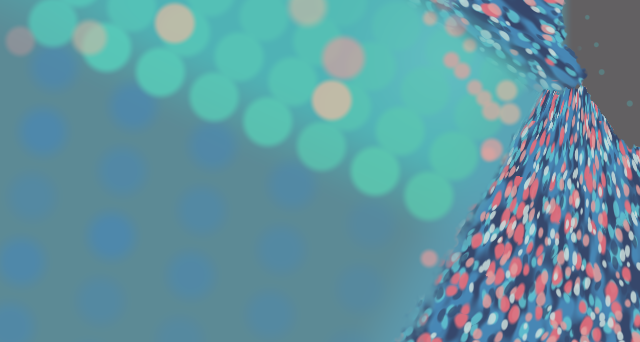
Reproduce this background procedurally as a WebGL 1 fragment shader.

```glsl
precision highp float;
// Teal bokeh backdrop beside a sharply focused beaded cloth and a dark corner.
// Two skewed lattices place the blurred lights; the cloth is layered cellular
// beads, laid out in polar folds for the skirt and rotated folds for the bodice.
uniform vec2 u_resolution;

const vec3 SLATE = vec3(0.36, 0.54, 0.585);
const vec3 TEAL = vec3(0.31, 0.70, 0.71);
const vec3 MINT = vec3(0.34, 0.80, 0.735);
const vec3 BLUE = vec3(0.28, 0.53, 0.71);
const vec3 PEACH = vec3(0.80, 0.73, 0.65);
const vec3 ROSE = vec3(0.88, 0.62, 0.62);
const vec3 CORAL = vec3(0.91, 0.43, 0.48);
const vec3 CYAN = vec3(0.38, 0.77, 0.82);
const vec3 PALE = vec3(0.80, 0.87, 0.86);
const vec3 NAVY = vec3(0.21, 0.28, 0.42);
const vec3 CHARCOAL = vec3(0.385, 0.375, 0.385);

float hash(vec2 p) {
  vec3 q = fract(vec3(p.xyx) * 0.1031);
  q += dot(q, q.yzx + 33.33);
  return fract((q.x + q.y) * q.z);
}

float noise(vec2 p) {
  vec2 i = floor(p), f = fract(p);
  f = f * f * (3.0 - 2.0 * f);
  return mix(mix(hash(i), hash(i + vec2(1, 0)), f.x),
             mix(hash(i + vec2(0, 1)), hash(i + vec2(1, 1)), f.x), f.y);
}

float disc(vec2 p, vec2 center, float radius, float blur) {
  return 1.0 - smoothstep(radius - blur, radius + blur, length(p - center));
}

// Jittered round beads, one per occupied unit cell
float beads(vec2 q, float seed, float density) {
  float cover = 0.0;
  for (int y = -1; y <= 1; y++) {
    for (int x = -1; x <= 1; x++) {
      vec2 cell = floor(q) + vec2(x, y);
      vec2 key = cell + seed;
      vec2 jitter = vec2(hash(key), hash(key + 57.3));
      float radius = 0.25 + 0.27 * hash(key + 19.7);
      float present = step(hash(key + 83.1), density);
      cover = max(cover, present * disc(q, cell + jitter, radius, 0.13));
    }
  }
  return cover;
}

vec3 backdrop(vec2 p) {
  float lift = p.y - 1.006 + 0.461 * p.x;
  vec3 color = mix(SLATE, TEAL, smoothstep(-0.16, 0.16, lift) * mix(0.6, 1.0, smoothstep(0.0, 0.5, p.x)));
  color = mix(color, vec3(0.42, 0.76, 0.78), 0.8 * disc(p, vec2(1.3, 0.83), 0.15, 0.25));
  color = mix(color, vec3(0.36, 0.62, 0.71), 0.7 * smoothstep(0.2, 0.0, abs(p.x - 1.19 - 0.5 * p.y)));

  // Faint blue lights
  for (int j = -1; j < 4; j++) {
    for (int i = 0; i < 5; i++) {
      vec2 id = vec2(i, j);
      vec2 center = vec2(0.127, 0.615) + id.x * vec2(0.232, -0.115) + id.y * vec2(-0.032, -0.19);
      float strength = (0.35 + 0.45 * hash(id + 7.0)) * (1.0 - 0.13 * id.x);
      color = mix(color, BLUE, strength * disc(p, center, 0.066, 0.032));
    }
  }
  // Bright mint lights, fading row by row
  for (int j = 4; j >= 0; j--) {
    for (int i = 0; i < 8; i++) {
      vec2 id = vec2(i, j);
      vec2 center = vec2(0.156, 0.934) + id.x * vec2(0.157, -0.0724) + id.y * vec2(0.073, 0.117);
      float strength = (0.9 - 0.17 * id.y) * (0.8 + 0.2 * hash(id));
      vec3 tint = mix(MINT, vec3(0.36, 0.78, 0.68), id.x / 7.0);
      color = mix(color, tint, strength * disc(p, center, 0.071, 0.014));
    }
  }
  // Warm lights
  color = mix(color, PEACH, 0.85 * disc(p, vec2(0.512, 0.932), 0.058, 0.011));
  color = mix(color, PEACH, 0.6 * disc(p, vec2(0.263, 0.89), 0.05, 0.014));
  color = mix(color, ROSE, 0.35 * disc(p, vec2(0.06, 0.88), 0.042, 0.012));
  color = mix(color, PEACH, 0.65 * disc(p, vec2(0.9, 0.98), 0.055, 0.018));
  color = mix(color, ROSE, 0.65 * disc(p, vec2(1.005, 0.83), 0.062, 0.015));
  color = mix(color, PEACH, 0.9 * disc(p, vec2(0.971, 0.707), 0.058, 0.011));
  for (int i = 0; i < 16; i++) {
    float t = float(i) / 15.0;
    vec2 rnd = vec2(hash(vec2(t * 90.0, 3.0)), hash(vec2(t * 70.0, 8.0)));
    vec2 center = vec2(1.23 + 0.27 * sqrt(t), 0.99 - 0.54 * t) + (rnd - 0.5) * 0.12;
    color = mix(color, mix(ROSE, PEACH, rnd.x), 0.75 * disc(p, center, 0.018 + 0.016 * rnd.y, 0.01));
  }
  color = mix(color, ROSE, 0.7 * disc(p, vec2(1.256, 0.244), 0.024, 0.01));
  return mix(color, CHARCOAL, smoothstep(1.61, 1.68, p.x));
}

vec3 cloth(vec2 q, float warmth) {
  q += 0.012 * vec2(noise(q * 25.0), noise(q * 25.0 + 40.0));
  vec3 color = mix(NAVY, BLUE, smoothstep(0.25, 0.75, noise(q * vec2(55.0, 14.0))));
  color = mix(color, CYAN, 0.85 * beads(q * vec2(48.0, 22.0), 11.0, 0.45));
  color = mix(color, NAVY, 0.7 * beads(q * vec2(60.0, 24.0), 31.0, 0.28));
  color = mix(color, CORAL, 0.9 * beads(q * vec2(34.0, 17.0), 53.0, warmth));
  color = mix(color, ROSE, 0.85 * beads(q * vec2(44.0, 24.0), 71.0, warmth * 0.6));
  return mix(color, PALE, 0.85 * beads(q * vec2(56.0, 28.0), 97.0, 0.17));
}

void main() {
  vec2 p = gl_FragCoord.xy / u_resolution.y;
  p.x += 0.5 * (1.873 - u_resolution.x / u_resolution.y);
  float ragged = 0.035 * (noise(p * 38.0) - 0.5) + 0.02 * (noise(p * 90.0) - 0.5);

  // Skirt: folds fan out from a point above the waist
  vec2 fan = p - vec2(1.707, 0.95);
  float angle = atan(fan.x, -fan.y);
  float hem = 0.735 - 0.17 * smoothstep(1.69, 1.85, p.x) + ragged;
  float below = 1.0 - smoothstep(hem - 0.006, hem + 0.006, p.y);
  float skirt = smoothstep(-0.54, -0.455, angle + ragged) * below;

  // Bodice: diagonal folds, blurred to the left and ragged to the right
  float bulge = (p.y - 0.79) / 0.055;
  float side = 1.65 + 0.055 * exp(-bulge * bulge) + ragged;
  float bodice = smoothstep(-0.03, 0.15, p.y - 1.0 + 0.74 * (p.x - 1.195))
    * (1.0 - smoothstep(side - 0.006, side + 0.006, p.x)) * smoothstep(0.67, 0.75, p.y);

  vec2 folds = mix(vec2(0.6 * p.x + 0.8 * p.y, 0.8 * p.x - 0.6 * p.y),
                   vec2(angle * 0.75, length(fan)), step(p.y, hem));
  float warmth = mix(0.24, 0.44, disc(p, vec2(1.5, 0.28), 0.15, 0.18)) * smoothstep(0.85, 0.6, p.y) + 0.1;
  vec3 color = mix(backdrop(p), cloth(folds, warmth), max(skirt, bodice));

  // Sparse sparks in the dark corner
  float sparks = beads(p * 55.0, 5.0, 0.03) * smoothstep(1.68, 1.72, p.x) * step(hem, p.y);
  gl_FragColor = vec4(mix(color, TEAL, 0.35 * sparks), 1.0);
}
```
